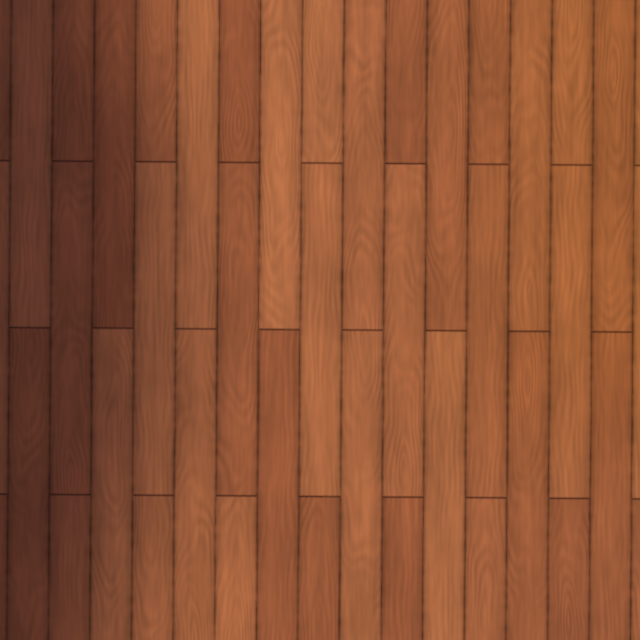
Write a WebGL 1 fragment shader that draws this texture.

```glsl
precision highp float;

uniform vec2 u_resolution;

// Layout, in canvas units
const float PLANK_WIDTH = 0.065;
const float PLANK_LENGTH = 0.521;
const vec2 LAYOUT_ORIGIN = vec2(0.0104, 0.4885);
const float TILT = 0.0075;
const float SEAM_WIDTH = 0.0021;
const float JOINT_WIDTH = 0.0018;
const float BEVEL_WIDTH = 0.0065;

// Wood and light
const vec3 RED_WOOD = vec3(0.570, 0.318, 0.205);
const vec3 PALE_WOOD = vec3(0.685, 0.415, 0.262);
const vec3 SHADOW_TINT = vec3(0.56, 0.53, 0.63);
const vec3 WARM_TINT = vec3(1.0, 0.99, 0.86);
const vec3 GAP_TINT = vec3(0.56, 0.52, 0.55);
const float SEAM_STRENGTH = 0.42;
const float JOINT_STRENGTH = 0.80;
const float RING_CONTRAST = 0.036;
const float FIBRE_CONTRAST = 0.13;
const float BLOTCH_CONTRAST = 0.10;
const float BEVEL_DARKNESS = 0.20;

float hash(vec2 p) {
  return fract(sin(dot(p, vec2(127.1, 311.7))) * 43758.5);
}

vec2 gradient(vec2 cell) {
  float angle = 6.2832 * hash(cell);
  return vec2(cos(angle), sin(angle));
}

float gradientNoise(vec2 p) {
  vec2 i = floor(p);
  vec2 f = p - i;
  vec2 u = f * f * f * (f * (f * 6.0 - 15.0) + 10.0);
  vec2 e = vec2(1.0, 0.0);
  float low = mix(dot(gradient(i), f),
                  dot(gradient(i + e.xy), f - e.xy), u.x);
  float high = mix(dot(gradient(i + e.yx), f - e.yx),
                   dot(gradient(i + e.xx), f - e.xx), u.x);
  return mix(low, high, u.y);
}

// Growth rings: nested ovals on some planks, straight bands on others.
// q is measured in plank widths, centred across the plank.
float rings(vec2 q, vec2 id) {
  vec2 offset = 40.0 * vec2(hash(id + 3.1), hash(id + 8.7));
  float warp = gradientNoise(q * vec2(2.2, 0.7) + offset);
  float heart = PLANK_LENGTH / PLANK_WIDTH * hash(id + 5.3);
  float oval = length(vec2(q.x * 3.0, (q.y - heart) * 0.5)) + 0.55 * warp;
  float straight = q.x * 2.2 + 0.35 * warp;
  float field = mix(oval, straight, step(0.6, hash(id + 11.9)));
  float patchiness = 0.6 + 1.4 * gradientNoise(q * vec2(1.8, 0.6) - offset);
  return sin(field * 21.0) * max(patchiness, 0.0);
}

float fibres(vec2 q, vec2 id) {
  vec2 offset = 50.0 * vec2(hash(id + 17.3), hash(id + 23.9));
  float broad = gradientNoise(q * vec2(4.5, 0.4) + offset);
  float fine = gradientNoise(q * vec2(11.0, 1.6) + offset.yx);
  return 0.65 * broad + 0.5 * fine;
}

// Soft profile of a dark line at distance d from its centre
float gap(float d, float width, float pixel) {
  float spread = d / max(width, pixel);
  return exp(-spread * spread);
}

void main() {
  vec2 uv = gl_FragCoord.xy / u_resolution;
  float pixel = 1.0 / min(u_resolution.x, u_resolution.y);

  // Slightly tilted layout; every other column shifts by half a plank
  vec2 p = uv + TILT * vec2(-uv.y, uv.x) - LAYOUT_ORIGIN;
  float column = floor(p.x / PLANK_WIDTH);
  p.y -= 0.5 * PLANK_LENGTH * mod(column, 2.0);
  vec2 id = vec2(column, floor(p.y / PLANK_LENGTH));
  vec2 local = p - id * vec2(PLANK_WIDTH, PLANK_LENGTH);
  vec2 q = local / PLANK_WIDTH - vec2(0.5, 0.0);

  // Plank tone and grain
  float tone = hash(id + 31.7);
  vec3 colour = mix(RED_WOOD, PALE_WOOD, smoothstep(-0.25, 1.0, tone));
  float blotch = gradientNoise(q * vec2(0.9, 0.35) + 30.0 * tone);
  colour *= 1.0 + RING_CONTRAST * rings(q, id)
                + FIBRE_CONTRAST * fibres(q, id)
                + BLOTCH_CONTRAST * blotch;

  // Soft, uneven bevel and the gaps between planks
  float seamDistance = min(local.x, PLANK_WIDTH - local.x);
  float jointDistance = min(local.y, PLANK_LENGTH - local.y);
  float seam = floor(p.x / PLANK_WIDTH + 0.5);
  float wear = 1.0 + 0.5 * gradientNoise(vec2(seam * 7.3, uv.y * 9.0))
                   + 0.5 * gradientNoise(vec2(seam * 3.7, uv.y * 70.0));
  colour *= 1.0 - BEVEL_DARKNESS * wear * exp(-seamDistance / BEVEL_WIDTH);
  float seamLine = SEAM_STRENGTH * wear * gap(seamDistance, SEAM_WIDTH, pixel);
  float jointLine = JOINT_STRENGTH * gap(jointDistance, JOINT_WIDTH, pixel);
  colour *= mix(vec3(1.0), GAP_TINT, max(seamLine, jointLine));

  // Shadow on the left, deepest at mid height, and warm light on the right
  float bow = 0.3 * (uv.y - 0.5) * (uv.y - 0.5);
  float drift = 0.05 * gradientNoise(uv * 3.5 + 6.2);
  float light = smoothstep(0.08, 0.42, uv.x + bow + drift);
  float warmth = smoothstep(0.55, 1.0, uv.x) * smoothstep(0.1, 0.5, uv.y);
  colour *= mix(SHADOW_TINT, vec3(1.0), light);
  colour *= mix(vec3(1.0), WARM_TINT, warmth);

  gl_FragColor = vec4(colour, 1.0);
}
```
